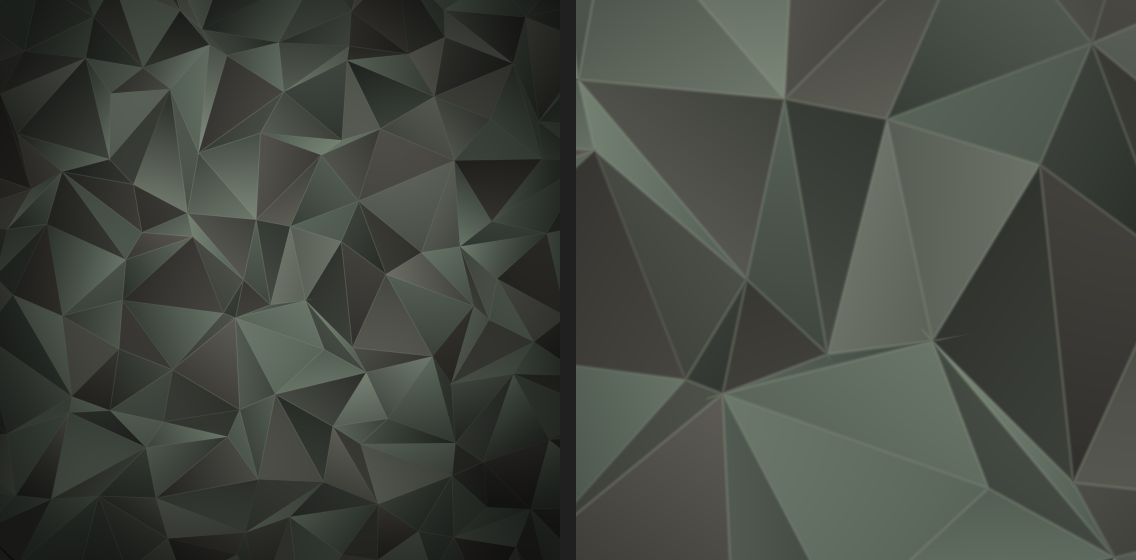
Left: the whole. Right: its middle third, enlarged.
Reproduce this background procedurally as a three.js fragment shader.

```glsl
#define CELLS 10.0
#define JITTER 0.97
#define TILT 0.42
#define SOFTNESS 0.0010
#define SEAM_WIDTH 0.0019
#define SEAM_GAIN 0.34
#define SLOPE 0.36
#define TONE_RANGE vec2(0.22, 0.50)
#define GREEN vec3(0.89, 1.0, 0.89)
#define WARM vec3(1.0, 0.97, 0.90)
#define GLOW_CENTER vec2(0.49, 0.54)
#define EDGE_LIGHT 0.26

varying vec2 vUv;

vec2 hash2(vec2 p) {
  vec3 q = fract(vec3(p.xyx) * vec3(0.1031, 0.1030, 0.0973));
  q += dot(q, q.yzx + 33.33);
  return fract((q.xx + q.yz) * q.zy);
}

float cross2(vec2 a, vec2 b) {
  return a.x * b.y - a.y * b.x;
}

// One random mesh point inside each cell
vec2 meshPoint(vec2 cell) {
  return cell + 0.5 + JITTER * (hash2(cell + 57.0) - 0.5);
}

float edgeDistance(vec2 p, vec2 a, vec2 b) {
  return cross2(b - a, p - a) / max(length(b - a), 0.001);
}

float smallerArea(vec2 a, vec2 b, vec2 c, vec2 d) {
  return min(cross2(b - a, c - a), cross2(c - a, d - a));
}

// Flat tone and tint with a straight gradient across the facet
vec3 facetColor(vec2 offset, vec2 seed) {
  vec2 tone = hash2(seed + 11.3);
  vec2 ramp = hash2(seed + 83.7);
  float angle = 6.2832 * ramp.x;
  float slope = SLOPE * (0.25 + ramp.y);
  float shade = dot(offset, vec2(cos(angle), sin(angle))) * slope;
  float light = mix(TONE_RANGE.x, TONE_RANGE.y, tone.x);
  float greenness = smoothstep(0.15, 0.75, 0.6 * tone.y + 0.45 * tone.x);
  return mix(WARM, GREEN, greenness) * light * (1.0 + clamp(shade, -0.35, 0.3));
}

// Adds a facet by its coverage and keeps the strongest seam
void addFacet(vec2 p, vec2 a, vec2 b, vec2 c, vec2 seed, inout vec4 sum, inout float seam) {
  float d = min(edgeDistance(p, a, b), min(edgeDistance(p, b, c), edgeDistance(p, c, a)));
  float soft = SOFTNESS * CELLS;
  float cover = smoothstep(-soft, soft, d);
  sum += vec4(facetColor(p - (a + b + c) / 3.0, seed), 1.0) * cover;
  float line = 1.0 - smoothstep(0.0, SEAM_WIDTH * CELLS, abs(d));
  seam = max(seam, line * hash2(seed + 29.1).x);
}

void main() {
  float s = sin(TILT);
  float c = cos(TILT);
  vec2 p = mat2(c, s, -s, c) * vUv * CELLS + 20.0;
  vec2 home = floor(p);
  vec4 sum = vec4(0.0);
  float seam = 0.0;

  // The four mesh quads that can reach this cell
  for (int j = -1; j <= 0; j++) {
    for (int i = -1; i <= 0; i++) {
      vec2 cell = home + vec2(float(i), float(j));
      vec2 p00 = meshPoint(cell);
      vec2 p10 = meshPoint(cell + vec2(1.0, 0.0));
      vec2 p11 = meshPoint(cell + vec2(1.0, 1.0));
      vec2 p01 = meshPoint(cell + vec2(0.0, 1.0));

      // Random diagonal, unless one would fold the quad
      float rising = smallerArea(p00, p10, p11, p01);
      float falling = smallerArea(p10, p11, p01, p00);
      bool useRising = hash2(cell + 5.0).x < 0.5;
      if (min(rising, falling) < 0.03) useRising = rising > falling;

      vec2 seedA = cell * 2.0;
      vec2 seedB = seedA + 1.0;
      if (useRising) {
        addFacet(p, p00, p10, p11, seedA, sum, seam);
        addFacet(p, p00, p11, p01, seedB, sum, seam);
      } else {
        addFacet(p, p10, p11, p01, seedA, sum, seam);
        addFacet(p, p10, p01, p00, seedB, sum, seam);
      }
    }
  }
  vec3 color = sum.rgb / max(sum.a, 0.001);

  // Pale seams, then light fading towards the border
  color = mix(color, vec3(0.55, 0.58, 0.51), SEAM_GAIN * seam);
  float radius = length((vUv - GLOW_CENTER) * vec2(1.0, 0.9));
  color *= mix(1.0, EDGE_LIGHT, smoothstep(0.12, 0.70, radius));
  gl_FragColor = vec4(color, 1.0);
}
```
